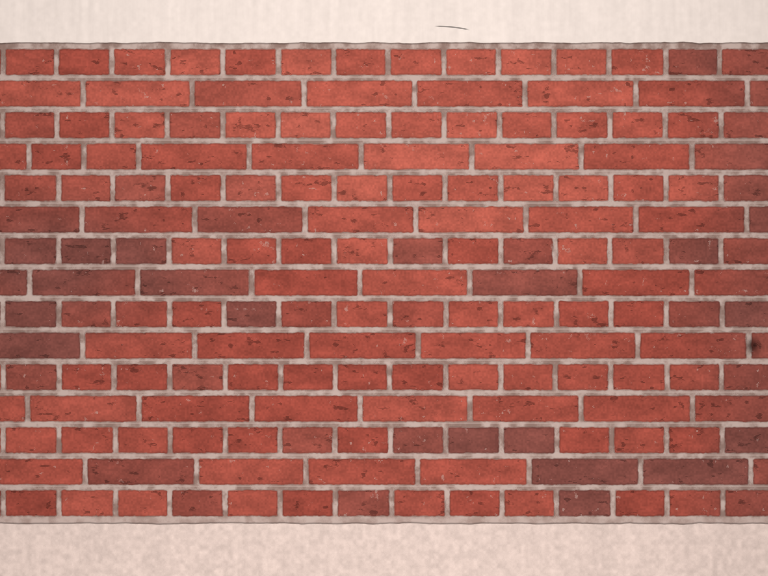
Write a Shadertoy shader that draws this texture.

```glsl
// Brick wall between two plaster bands: fifteen courses alternate short headers
// with long stretchers. Each brick is a rounded box with hashed tone and noisy
// edges; one unit of length is the canvas height.

const float WALL_TOP = 0.9196;
const float COURSE = 0.0547;
const float LAST_ROW = 14.0;
const float HEADER = 0.0959;
const float STRETCHER = 0.1922;
const vec2 JOINT = vec2(0.0088, 0.0098);
const float PLASTER_TOP = 0.926;
const float PLASTER_BOTTOM = 0.0905;

const vec3 BRICK_RED = vec3(0.625, 0.295, 0.245);
const vec3 BRICK_BRIGHT = vec3(0.75, 0.385, 0.32);
const vec3 BRICK_DARK = vec3(0.50, 0.295, 0.265);
const vec3 MORTAR_DARK = vec3(0.58, 0.47, 0.43);
const vec3 MORTAR_LIGHT = vec3(0.78, 0.685, 0.645);
const vec3 PLASTER_PALE = vec3(0.95, 0.885, 0.845);
const vec3 PLASTER_PINK = vec3(0.895, 0.80, 0.755);

float hash(vec2 p) {
    vec3 q = fract(p.xyx * 0.1031);
    q += dot(q, q.yzx + 33.33);
    return fract((q.x + q.y) * q.z);
}

float noise(vec2 p) {
    vec2 i = floor(p), f = fract(p);
    f = f * f * (3.0 - 2.0 * f);
    return mix(mix(hash(i), hash(i + vec2(1, 0)), f.x),
               mix(hash(i + vec2(0, 1)), hash(i + vec2(1, 1)), f.x), f.y);
}

float fbm(vec2 p) {
    float sum = 0.0, amp = 0.5;
    for (int i = 0; i < 4; i++) {
        sum += amp * noise(p);
        p = p * 2.03 + 17.1;
        amp *= 0.5;
    }
    return sum / 0.9375;
}

// Soft round patch, 1 at its centre
float patchAt(vec2 p, vec2 centre, vec2 radius) {
    vec2 d = (p - centre) / radius;
    return exp(-dot(d, d));
}

float roundBox(vec2 p, vec2 halfSize, float r) {
    vec2 q = abs(p) - halfSize + r;
    return length(max(q, 0.0)) + min(max(q.x, q.y), 0.0) - r;
}

// Finds the brick around p: position from its centre, half size and id
void findBrick(vec2 p, out vec2 local, out vec2 halfSize, out vec2 id) {
    float row = clamp(floor((WALL_TOP - p.y) / COURSE), 0.0, LAST_ROW);
    bool isHeader = mod(row, 2.0) < 0.5;
    float pitch = isHeader ? HEADER : STRETCHER;
    float start = isHeader ? 0.0035 : (mod(row, 4.0) < 2.0 ? 0.144 : 0.047);
    float u = (p.x - start - 0.004 * row / LAST_ROW) / pitch;
    u += 0.045 * (noise(vec2(u * 0.9, row * 7.3)) - 0.5);
    // One stretcher of the fourth course is laid as two headers
    if (row == 3.0 && floor(u) == 0.0) {
        u *= 2.0;
        pitch *= 0.5;
    }
    id = vec2(floor(u) + 20.0 * pitch, row);
    local = vec2((fract(u) - 0.5) * pitch, WALL_TOP - (row + 0.5) * COURSE - p.y);
    local.y = -local.y;
    halfSize = 0.5 * (vec2(pitch, COURSE) - JOINT);
}

vec3 brickColor(vec2 p, vec2 id) {
    float tone = hash(id * 3.7 + 11.0) - 0.5;
    float glow = patchAt(p, vec2(0.78, 0.78), vec2(0.62, 0.24));
    float soot = patchAt(p, vec2(0.08, 0.54), vec2(0.18, 0.11))
               + 0.5 * smoothstep(1.16, 1.33, p.x);
    vec3 col = mix(BRICK_RED, BRICK_BRIGHT, clamp(0.12 + 0.65 * glow + 0.6 * tone, 0.0, 1.0));
    float dull = soot + 0.9 * smoothstep(0.7, 1.0, hash(id * 5.1 + 3.0)) * (1.0 - glow);
    col = mix(col, BRICK_DARK, clamp(dull, 0.0, 0.9));
    // Fired clay: broad clouds, fine grain, dark pits and pale salt flecks
    float cloud = fbm(p * vec2(28.0, 55.0) + id * 4.3);
    float grain = noise(p * 310.0);
    col *= 1.0 + 0.30 * (cloud - 0.5) + 0.12 * (grain - 0.5);
    col *= 1.0 - 0.25 * smoothstep(0.68, 0.82, fbm(p * vec2(60.0, 110.0) + 40.0));
    float salt = smoothstep(0.74, 0.9, fbm(p * 95.0 + 80.0));
    return mix(col, MORTAR_LIGHT, 0.5 * salt);
}

vec3 wallColor(vec2 p, float aa) {
    vec2 local, halfSize, id;
    findBrick(p, local, halfSize, id);
    float rough = 0.0022 * (fbm(p * 75.0) - 0.5) + 0.0010 * (noise(p * 240.0) - 0.5);
    float d = roundBox(local, halfSize, 0.003) + rough;
    // Mortar: mottled, with light catching the ledge below each brick
    vec3 mortar = mix(MORTAR_DARK, MORTAR_LIGHT, smoothstep(0.2, 0.75, fbm(p * 65.0 + 9.0)));
    float below = smoothstep(0.0, 0.006, -local.y - halfSize.y + 0.002);
    mortar = mix(mortar, MORTAR_LIGHT, 0.45 * below);
    float above = smoothstep(-0.001, 0.004, local.y - halfSize.y);
    float rim = 1.0 - smoothstep(0.0, 0.0025, d);
    mortar *= 1.0 - 0.30 * rim * max(above, 0.4);
    // Brick face with a worn border
    vec3 face = brickColor(p, id);
    face *= 1.0 - 0.16 * smoothstep(-0.004, 0.0, d);
    face = mix(face, MORTAR_LIGHT, 0.4 * smoothstep(-0.002, 0.0, d) * noise(p * 55.0));
    return mix(face, mortar, smoothstep(-aa, aa, d));
}

vec3 plasterColor(vec2 p) {
    float lower = 1.0 - step(0.5, p.y);
    vec3 col = mix(PLASTER_PALE, PLASTER_PINK, lower);
    float streak = fbm(p * vec2(95.0, 9.0));
    float grit = fbm(p * 120.0);
    col *= 1.0 + 0.06 * (streak - 0.5) + mix(0.05, 0.16, lower) * (grit - 0.5);
    // Short curved scratch in the upper band
    vec2 s = p - vec2(0.785, 0.951);
    float scratch = abs(s.y + 0.1 * s.x - 0.002 + 2.0 * s.x * s.x);
    col *= 1.0 - 0.35 * (1.0 - smoothstep(0.0005, 0.002, scratch)) * (1.0 - smoothstep(0.02, 0.032, abs(s.x)));
    return col;
}

void mainImage(out vec4 fragColor, in vec2 fragCoord) {
    vec2 p = fragCoord / iResolution.y;
    float aa = 0.8 / iResolution.y;
    vec3 col = wallColor(p, aa);
    // Dark knot near the right side
    col *= 1.0 - 0.5 * patchAt(p, vec2(1.308, 0.40), vec2(0.010, 0.013));
    // Plaster bands with wavering edges and a thin shadow
    float waver = 0.004 * (fbm(vec2(p.x * 32.0, 3.0)) - 0.5);
    float band = max(p.y - PLASTER_TOP, PLASTER_BOTTOM - p.y) + waver;
    col *= 1.0 - 0.3 * smoothstep(-0.004, 0.0, band);
    col = mix(col, plasterColor(p), smoothstep(-aa, aa, band));
    // Gentle falloff of light toward the sides
    float side = abs(p.x * iResolution.y / iResolution.x - 0.5) * 2.0;
    fragColor = vec4(col * (1.02 - 0.07 * side * side), 1.0);
}
```
